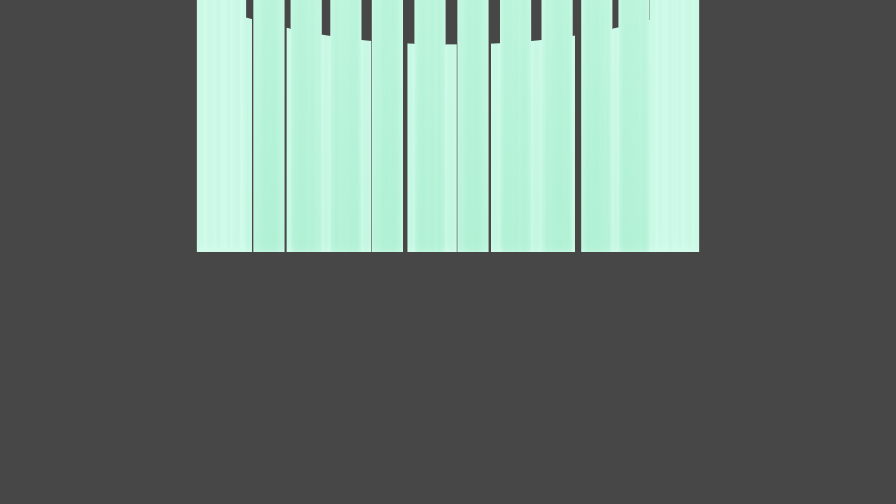
A WebGL 1 fragment shader for this background:

```glsl
precision highp float;
uniform vec2 u_resolution;

#define GREY vec3(0.28)
#define MINT vec3(0.68, 0.94, 0.825)
#define PALE vec3(0.82, 0.985, 0.918)
#define FLOOR_Y 0.5
#define BLOCK_HALF 0.2803
#define SIDE_INNER 0.2253
#define RING_X 0.5039
#define RING_RADIUS 0.3672
#define FRONT_STEP 0.1307
#define FRONT_HALF 0.0174
#define SLIT_STEP 0.03255
#define SLIT_HALF 0.00358

// Soft coverage of the region where the signed distance is negative
float cover(float d, float pixel) {
  return clamp(0.5 - d / pixel, 0.0, 1.0);
}

// Signed distance to the nearest front slat, spaced around a ring
float frontSlats(float x) {
  float d = 1.0;
  for (int i = 0; i < 10; i++) {
    float angle = (float(i) - 4.5) * FRONT_STEP;
    float centre = RING_X + RING_RADIUS * sin(angle);
    d = min(d, abs(x - centre) - FRONT_HALF);
  }
  return d;
}

// Signed distance to the nearest slit between the rear slats
float rearSlits(float x) {
  float d = 1.0;
  for (int i = 0; i < 14; i++) {
    float k = float(i);
    float centre = 0.2861 + SLIT_STEP * k + 0.00234 * sin(0.85 * (k - 3.0));
    d = min(d, abs(x - centre) - SLIT_HALF);
  }
  return d;
}

// Fine vertical streaks from layered sines
float streaks(float x) {
  return 0.5 * sin(x * 611.0) + 0.3 * sin(x * 1097.0 + 1.3) + 0.2 * sin(x * 283.0);
}

void main() {
  vec2 uv = gl_FragCoord.xy / u_resolution;
  vec2 pixel = 1.0 / u_resolution;
  float offset = abs(uv.x - 0.5);
  float front = frontSlats(uv.x);
  float slit = rearSlits(uv.x);

  // Rear slats end along a shallow curve
  float rearTop = 0.912 + 0.083 * pow(abs(uv.x - RING_X) / BLOCK_HALF, 2.2);
  float rearMask = cover(-slit, pixel.x) * cover(uv.y - rearTop, pixel.y);
  float frontMask = cover(front, pixel.x);
  float sideMask = cover(SIDE_INNER - offset, pixel.x);
  float blockMask = cover(offset - BLOCK_HALF, pixel.x) * cover(FLOOR_Y - uv.y, pixel.y);
  float mask = blockMask * max(max(frontMask, rearMask), sideMask);

  // Translucent slats glow along their edges and fade towards the top
  float height = (uv.y - FLOOR_Y) / (1.0 - FLOOR_Y);
  float frontGlow = exp(-abs(front) / 0.0028);
  float rearGlow = exp(-abs(slit) / 0.0025);
  float streak = streaks(uv.x);
  float slatLight = 0.08 + 0.25 * height + 0.5 * frontGlow + 0.16 * rearGlow + 0.05 * streak;
  float gapLight = 0.55 + 0.15 * height + 0.3 * max(frontGlow, rearGlow);
  float sideLight = 0.87 + 0.16 * streak;
  float light = mix(mix(gapLight, slatLight, frontMask), sideLight, sideMask);
  light += 0.4 * exp(-max(height, 0.0) / 0.012);

  vec3 slatColor = mix(MINT, PALE, clamp(light, 0.0, 1.0));
  gl_FragColor = vec4(mix(GREY, slatColor, mask), 1.0);
}
```
